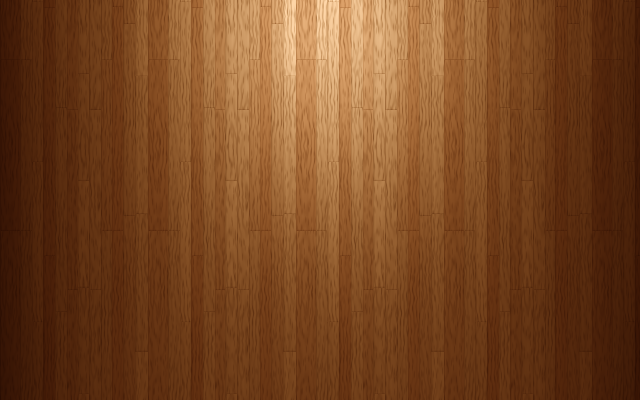
Reproduce this texture procedurally as a WebGL 2 fragment shader.

```glsl
#version 300 es
precision highp float;
// Narrow wooden floor boards under a warm lamp glow falling from the top.
// A repeating group of boards carries seams, oval growth rings and pores;
// the light level is then turned into a brown-to-honey colour ramp.
uniform vec2 u_resolution;
out vec4 fragColor;

const float TAU = 6.2831853;
const int BOARDS = 12;
const float GROUP_WIDTH = 0.3698;           // in canvas heights
const vec2 LAMP = vec2(0.51, 1.0);          // in canvas fractions
const vec2 LAMP_REACH = vec2(0.25, 0.56);
const float LAMP_POWER = 0.43;
const float AMBIENT = 0.465;
const vec3 RAMP_GAIN = vec3(1.0, 0.84, 0.66);
const vec3 RAMP_CURVE = vec3(1.0, 1.5, 2.3);
const vec3 RED_WOOD = vec3(1.03, 0.96, 0.90);
const float KNOT_Y = 0.635;
const float KNOT_STEP = 0.354;
const float RING_GAP = 0.0085;
const float RING_DEPTH = 0.13;
const float PORE_DEPTH = 0.10;
const float STREAK_DEPTH = 0.018;
const float JOINT_DEPTH = 0.10;
const float JOINT_HALF = 0.0008;

// Left edges of the boards, as fractions of the group
const float EDGE[13] = float[](0.0, 0.135, 0.214, 0.293, 0.372, 0.451,
    0.524, 0.603, 0.682, 0.755, 0.834, 0.915, 1.0);
const float TONE[12] = float[](0.93, 1.03, 1.05, 0.92, 1.03, 0.99,
    1.05, 1.02, 0.98, 0.91, 1.0, 1.05);
// Height of one end seam, and the plank length, per board
const float SEAM_Y[12] = float[](0.85, 0.423, 0.594, 0.98, 0.73, 0.725,
    0.548, 0.725, 0.85, 0.423, 0.94, 0.465);
const float PLANK[12] = float[](0.427, 0.427, 0.40, 0.62, 0.51, 0.45,
    0.267, 0.45, 0.427, 0.56, 0.48, 0.344);
// Sideways shift of the ring centres; zero puts a knot mid-board
const float RING_X[12] = float[](0.0, 0.022, -0.02, 0.034, 0.018, -0.008,
    0.0, 0.009, -0.03, 0.035, -0.022, 0.014);

float hash(vec2 p) {
    vec3 q = fract(vec3(p.xyx) * 0.1031);
    q += dot(q, q.yzx + 33.33);
    return fract((q.x + q.y) * q.z);
}

// Distance to the nearest scattered point
float cellular(vec2 p) {
    vec2 cell = floor(p);
    float nearest = 2.0;
    for (int j = -1; j <= 1; j++)
        for (int i = -1; i <= 1; i++) {
            vec2 c = cell + vec2(i, j);
            vec2 point = c + vec2(hash(c), hash(c + 57.0));
            nearest = min(nearest, length(point - p));
        }
    return nearest;
}

// Dark oval rings, strongest near regularly spaced centres
float rings(vec2 local, float seed) {
    float y = abs(local.y);
    float warp = 0.0016 * sin(y * 75.0 + seed * TAU)
        + 0.0008 * sin(y * 160.0 + local.x * 150.0 + seed * 17.0);
    float radius = length(vec2(local.x + warp, y * 0.13));
    float wave = 0.5 + 0.5 * cos(TAU * (radius / RING_GAP + seed));
    return wave * wave * mix(0.4, 1.0, exp(-y * y * 160.0));
}

// Layered sines stretched along the board
float streaks(vec2 p, float seed) {
    float bend = 1.5 * sin(p.y * 9.0 + seed * TAU);
    return 0.6 * sin(p.x * 330.0 + bend)
        + 0.3 * sin(p.x * 760.0 - bend * 1.7 + p.y * 7.0)
        + 0.4 * sin(p.y * 15.0 + p.x * 110.0 + seed * 40.0);
}

float joint(float distance, float pixel) {
    return 1.0 - smoothstep(JOINT_HALF, JOINT_HALF + 1.3 * pixel, distance);
}

float lighting(vec2 uv) {
    float side = uv.x - LAMP.x;
    float s2 = side * side;
    float ambient = (AMBIENT - 0.07 * (1.0 - uv.y)) * (1.0 - s2 - 3.4 * s2 * s2);
    vec2 d = (uv - LAMP) / LAMP_REACH;
    return ambient + LAMP_POWER * exp(-dot(d, d));
}

void main() {
    vec2 uv = gl_FragCoord.xy / u_resolution;
    vec2 p = gl_FragCoord.xy / u_resolution.y;
    float pixel = 1.0 / u_resolution.y;

    // Board and plank under this point
    float x = fract(p.x / GROUP_WIDTH);
    int board = 0;
    for (int i = 1; i < BOARDS; i++) if (x >= EDGE[i]) board = i;
    float left = (x - EDGE[board]) * GROUP_WIDTH;
    float right = (EDGE[board + 1] - x) * GROUP_WIDTH;
    float along = (p.y - SEAM_Y[board]) / PLANK[board];
    float seed = hash(vec2(float(board) + 3.0, floor(along) + 11.0));
    float endGap = fract(along) * PLANK[board];

    // Grain
    float shift = RING_X[board] == 0.0 ? 0.0 : seed * KNOT_STEP;
    float knotY = (fract((p.y - KNOT_Y - shift) / KNOT_STEP + 0.5) - 0.5) * KNOT_STEP;
    vec2 local = vec2(0.5 * (left - right) - RING_X[board], knotY);
    vec2 grainPos = vec2(x * GROUP_WIDTH, p.y);
    float pore = 1.0 - smoothstep(0.08, 0.34, cellular(grainPos * vec2(150.0, 26.0) + seed * 31.0));
    float tone = TONE[board] * (0.97 + 0.06 * seed);
    float grain = 1.0 + STREAK_DEPTH * streaks(grainPos, seed);
    grain -= RING_DEPTH * rings(local, seed) + PORE_DEPTH * pore - 0.055;

    // Joints, light and colour
    float gap = joint(min(left, endGap), pixel);
    float level = lighting(uv) * tone * grain * (1.0 - JOINT_DEPTH * gap);
    vec3 colour = RAMP_GAIN * pow(vec3(max(level, 0.0)), RAMP_CURVE);
    colour *= mix(vec3(1.0), RED_WOOD, clamp((1.0 - tone) * 9.0, 0.0, 1.0));
    fragColor = vec4(colour, 1.0);
}
```
